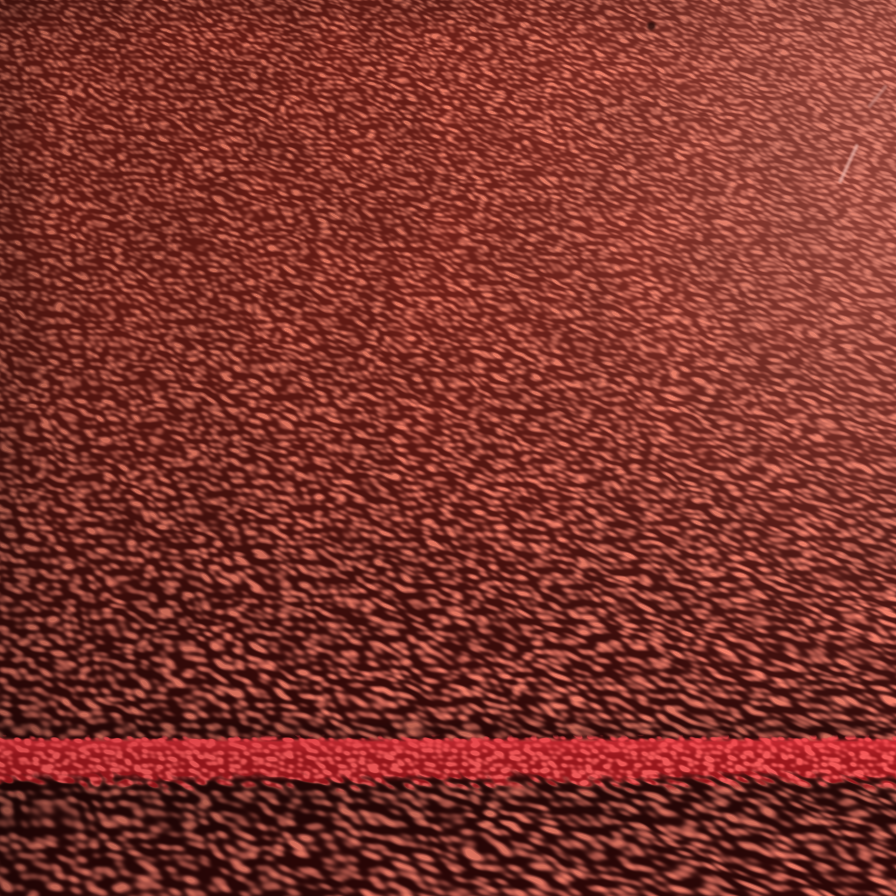
A WebGL 2 fragment shader for this texture:

```glsl
#version 300 es
precision highp float;
// Red pebbled leather with a bright crimson seam near the bottom edge.
// The grain is a sum of jittered, tilted gaussian bumps that grow toward the
// viewer; a broad glow from the upper right lights the surface.

#define GRAIN_NEAR 78.0
#define GRAIN_FAR 165.0
#define GRAIN_STRETCH 0.82
#define GRAIN_TILT 0.24
#define JITTER 0.66
#define SEAM_TOP 0.176
#define SEAM_BOTTOM 0.128
#define GLOW_CENTER vec2(1.04, 0.84)
#define GLOW_STRENGTH 0.52

uniform vec2 u_resolution;
out vec4 fragColor;

// Integer hash giving three values in 0..1
vec3 hash3(ivec2 cell) {
    uvec3 v = uvec3(uvec2(cell), 17u) * 1664525u + 1013904223u;
    v.x += v.y * v.z; v.y += v.z * v.x; v.z += v.x * v.y;
    v ^= v >> 16u;
    v.x += v.y * v.z; v.y += v.z * v.x; v.z += v.x * v.y;
    return vec3(v >> 8u) / 16777216.0;
}

float valueNoise(vec2 p) {
    ivec2 i = ivec2(floor(p));
    vec2 f = fract(p);
    f = f * f * (3.0 - 2.0 * f);
    float low = mix(hash3(i).x, hash3(i + ivec2(1, 0)).x, f.x);
    float high = mix(hash3(i + ivec2(0, 1)).x, hash3(i + ivec2(1, 1)).x, f.x);
    return mix(low, high, f.y);
}

// Height of the pebbled surface, about 0 to 1.3
float pebbles(vec2 p) {
    ivec2 cell = ivec2(floor(p));
    float height = 0.0;
    for (int y = -1; y <= 1; y++)
    for (int x = -1; x <= 1; x++) {
        ivec2 id = cell + ivec2(x, y);
        vec3 rnd = hash3(id);
        vec2 d = p - vec2(id) - 0.5 - JITTER * (rnd.xy - 0.5);
        d.y += GRAIN_TILT * d.x;
        height += mix(0.55, 1.15, rnd.z) * exp(-4.4 * d.x * d.x - 7.0 * d.y * d.y);
    }
    return height;
}

// Soft thin line between two points
float scratch(vec2 p, vec2 a, vec2 b, float width) {
    vec2 ab = b - a;
    float t = clamp(dot(p - a, ab) / dot(ab, ab), 0.0, 1.0);
    return 1.0 - smoothstep(0.0, width, length(p - a - ab * t));
}

void main() {
    vec2 uv = gl_FragCoord.xy / u_resolution;

    // Grain coordinates: cells shrink with height
    float density = mix(GRAIN_NEAR, GRAIN_FAR, uv.y);
    float rows = GRAIN_NEAR * uv.y + 0.5 * (GRAIN_FAR - GRAIN_NEAR) * uv.y * uv.y;
    vec2 grainPos = vec2((uv.x - 0.5) * density * GRAIN_STRETCH, rows);
    // Alternate rows lean by half a cell, with a gentle wander
    grainPos.x += 0.5 * grainPos.y;
    grainPos += 0.6 * (vec2(valueNoise(grainPos * 0.35), valueNoise(grainPos * 0.35 + 40.0)) - 0.5);
    float height = pebbles(grainPos);
    float grain = smoothstep(0.10, 0.98, height);
    float mottle = valueNoise(uv * 24.0) - 0.5;

    // Leather: deep pits and warm bumps, stronger contrast near the viewer
    float far = smoothstep(0.08, 0.75, uv.y);
    vec3 pit = mix(vec3(0.17, 0.025, 0.025), vec3(0.39, 0.105, 0.08), far);
    vec3 bump = mix(vec3(0.74, 0.36, 0.31), vec3(0.71, 0.345, 0.285), far);
    vec3 color = mix(pit, bump, grain);
    color += vec3(0.15, 0.10, 0.07) * smoothstep(0.85, 1.2, height);

    // Light: dim left side and corners, pale glow at the upper right
    float light = mix(0.91, 1.05, smoothstep(0.0, 0.6, uv.x));
    light *= mix(0.86, 1.0, smoothstep(0.0, 0.08, uv.x));
    light *= 1.0 - 0.16 * smoothstep(0.95, 1.0, uv.y) * (1.0 - 0.6 * uv.x);
    color *= light * (1.0 + 0.12 * mottle);
    vec2 toGlow = (uv - GLOW_CENTER) / vec2(0.50, 0.58);
    float glow = exp(-2.0 * dot(toGlow, toGlow));
    color = mix(color, vec3(0.87, 0.56, 0.50), GLOW_STRENGTH * glow * (0.6 + 0.4 * grain));

    // Shadow under and just above the seam
    float under = 1.0 - smoothstep(0.02, SEAM_BOTTOM, uv.y);
    float belowSeam = 1.0 - smoothstep(SEAM_BOTTOM - 0.004, SEAM_BOTTOM + 0.004, uv.y);
    color *= 1.0 - belowSeam * mix(0.24, 0.06, under) * (1.0 - 0.4 * grain);
    color *= 1.0 - 0.18 * exp(-pow((uv.y - SEAM_TOP - 0.010) / 0.010, 2.0));

    // Crimson seam with finer grain, a bright upper lip and ragged edges
    float fine = smoothstep(0.10, 0.95, pebbles(uv * vec2(115.0, 140.0) + 9.0));
    float top = SEAM_TOP + 0.004 * (fine - 0.5);
    float bottom = SEAM_BOTTOM - 0.014 * (grain - 0.5) + 0.006 * mottle;
    float seam = smoothstep(bottom - 0.007, bottom + 0.007, uv.y)
               * (1.0 - smoothstep(top - 0.003, top + 0.003, uv.y));
    float lip = smoothstep(SEAM_TOP - 0.022, SEAM_TOP - 0.003, uv.y);
    vec3 seamColor = mix(vec3(0.59, 0.09, 0.11), vec3(0.92, 0.34, 0.34), fine);
    seamColor = mix(seamColor, vec3(0.90, 0.22, 0.26), 0.45 * lip);
    color = mix(color, seamColor * mix(0.95, 1.05, uv.x), seam);

    // Small wear marks: pale scratches and one dark pinhole
    float wear = scratch(uv, vec2(0.938, 0.798), vec2(0.956, 0.837), 0.004);
    wear = max(wear, 0.6 * scratch(uv, vec2(0.971, 0.882), vec2(0.988, 0.903), 0.004));
    color = mix(color, vec3(0.93, 0.70, 0.66), 0.7 * wear);
    float pinhole = 1.0 - smoothstep(0.002, 0.007, length(uv - vec2(0.727, 0.971)));
    color = mix(color, vec3(0.16, 0.04, 0.03), 0.85 * pinhole);

    fragColor = vec4(clamp(color, 0.0, 1.0), 1.0);
}
```
